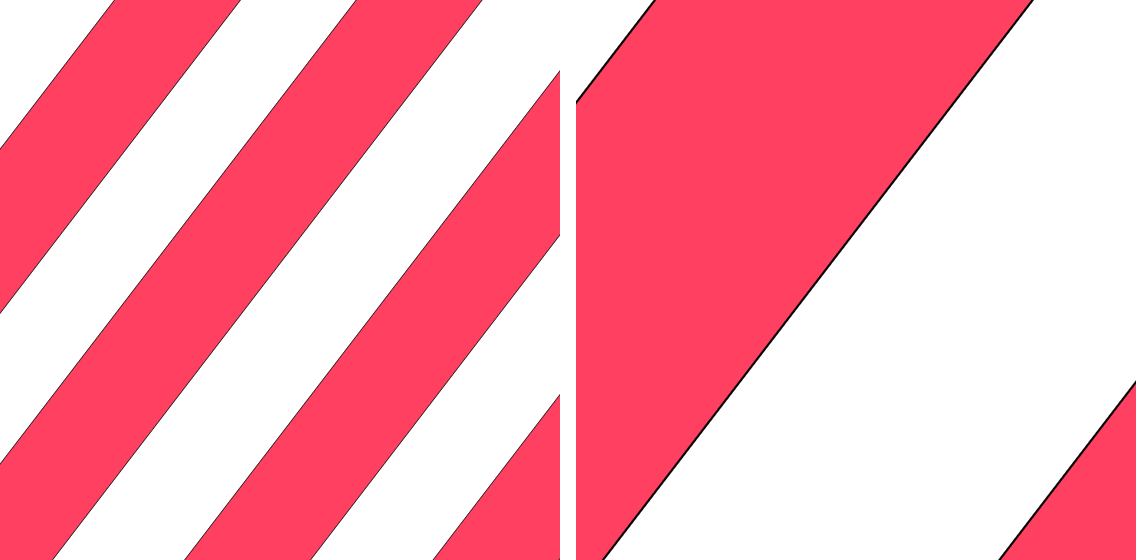
Left: the whole. Right: its middle third, enlarged.
Reproduce this pattern procedurally as a Shadertoy shader.

```glsl
// Broad diagonal red bands on white, each edged with a hairline of ink.
// Distance along the band normal is split into repeats, and a slow cosine
// drift makes the white gaps slightly uneven while band width stays fixed.

const vec3 WHITE = vec3(1.0);
const vec3 RED = vec3(1.0, 0.25, 0.38);
const vec3 INK = vec3(0.04, 0.01, 0.02);

const float TAU = 6.2831853;
const float NORMAL_ANGLE = radians(37.5);
const float FIRST_CENTER = 0.2483;
const float PERIOD = 0.3533;
const float BAND_HALF_WIDTH = 0.0892;
const float LINE_HALF_WIDTH = 0.00065;

// Sideways shift of a band, cycling every three bands
float bandDrift(float index, float amount, float phase) {
    return amount * cos(TAU * index / 3.0 + phase);
}

// Signed distance to the nearest band, negative inside
float bandDistance(float along, float period, float halfWidth) {
    float index = round((along - FIRST_CENTER) / period);
    float center = FIRST_CENTER + index * period + bandDrift(index, 0.0078, 1.144);
    return abs(along - center) - halfWidth;
}

// Share of a pixel lying on the negative side of an edge
float fillCoverage(float dist, float pixel) {
    return clamp(0.5 - dist / pixel, 0.0, 1.0);
}

// Share of a pixel covered by a line, also when thinner than the pixel
float lineCoverage(float dist, float halfWidth, float pixel) {
    return fillCoverage(dist - halfWidth, pixel) - fillCoverage(dist + halfWidth, pixel);
}

void mainImage(out vec4 fragColor, in vec2 fragCoord) {
    // Canvas units measured from the upper left corner
    float pixel = 1.0 / iResolution.y;
    vec2 p = vec2(fragCoord.x, iResolution.y - fragCoord.y) * pixel;

    vec2 normal = vec2(cos(NORMAL_ANGLE), sin(NORMAL_ANGLE));
    float dist = bandDistance(dot(p, normal), PERIOD, BAND_HALF_WIDTH);

    // Band fill, then its outline
    vec3 color = mix(WHITE, RED, fillCoverage(dist, pixel));
    color = mix(color, INK, lineCoverage(dist, LINE_HALF_WIDTH, pixel));

    fragColor = vec4(color, 1.0);
}
```
